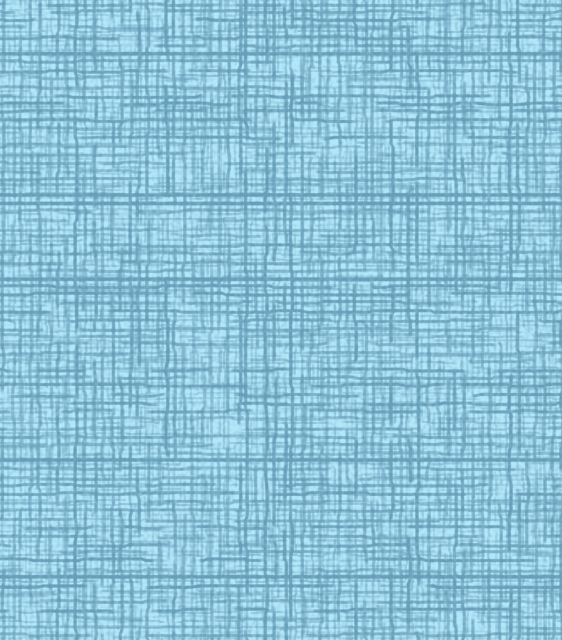
A WebGL 2 fragment shader for this texture:

```glsl
#version 300 es
precision highp float;
// Woven linen crosshatch: straight, broken blue threads over a pale ground.

uniform vec2 u_resolution;
out vec4 fragColor;

const vec3 GROUND_COLOR = vec3(0.70, 0.90, 0.975);
const vec3 THREAD_COLOR = vec3(0.405, 0.625, 0.725);

// Threads per canvas height, and half width as a share of the pitch
const float WEFT_COUNT = 77.0;
const float WARP_COUNT = 71.0;
const float FINE_RATIO = 1.63;
const float COARSE_WIDTH = 0.20;
const float FINE_WIDTH = 0.24;
const float FINE_INK = 0.50;

// Breaks per canvas height along a thread
const float WEFT_BREAKS = 8.0;
const float WARP_BREAKS = 10.0;
const float BOLD_SHARE = 0.08;   // share of unbroken weft threads
const float JITTER = 0.34;       // uneven spacing, in pitches
const float SIDE_STEP = 0.20;    // sudden sideways shift, in pitches
const float MOTTLE_SCALE = 150.0;
const float MOTTLE_INK = 0.34;
const float PATCH_INK = 0.10;

vec2 hash2(vec2 p) {
    vec3 q = fract(p.xyx * vec3(0.1031, 0.1030, 0.0973));
    q += dot(q, q.yzx + 33.33);
    return fract((q.xx + q.yz) * q.zy);
}

float cornerSlope(vec2 cell, vec2 offset) {
    float angle = 6.2832 * hash2(cell).x;
    return dot(vec2(cos(angle), sin(angle)), offset);
}

float gradientNoise(vec2 p) {
    vec2 i = floor(p), f = fract(p);
    vec2 u = f * f * f * (f * (f * 6.0 - 15.0) + 10.0);
    vec2 e = vec2(1.0, 0.0);
    float low = mix(cornerSlope(i, f), cornerSlope(i + e.xy, f - e.xy), u.x);
    float high = mix(cornerSlope(i + e.yx, f - e.yx), cornerSlope(i + e.xx, f - e.xx), u.x);
    return mix(low, high, u.y);
}

// Ink of one set of parallel threads; q.x runs along them, q.y across.
float threads(vec2 q, float count, float width, float breaks, float boldShare, float seed) {
    float across = q.y * count;
    float bare = 1.0;
    for (int i = -1; i <= 1; i++) {
        float row = floor(across) + float(i);
        vec2 rnd = hash2(vec2(row, seed));
        float lane = row * 5.37 + seed;
        float bold = step(1.0 - boldShare, rnd.y);

        // Threads stay straight between short side steps
        float shift = smoothstep(-0.04, 0.04, gradientNoise(vec2(q.x * breaks, lane + 40.3)));
        float center = row + 0.5 + JITTER * (rnd.x - 0.5)
                     + SIDE_STEP * (1.0 - bold) * (shift - 0.5);

        // Bold threads run on; the others stop and start abruptly
        float presence = smoothstep(-0.17, -0.09, gradientNoise(vec2(q.x * breaks, lane)));
        float weight = mix(0.50, 0.92, fract(rnd.y * 7.3));
        float strength = mix(weight * mix(0.10, 1.0, presence), 1.0, bold);

        float d = (across - center) / (width * (1.0 + 0.2 * bold));
        bare *= 1.0 - strength * exp(-d * d * d * d);
    }
    return 1.0 - bare;
}

void main() {
    vec2 p = gl_FragCoord.xy / u_resolution.y;

    // Coarse weave
    float weft = threads(p, WEFT_COUNT, COARSE_WIDTH, WEFT_BREAKS, BOLD_SHARE, 11.0);
    float warp = threads(p.yx, WARP_COUNT, COARSE_WIDTH, WARP_BREAKS, 0.0, 23.0);

    // Fine threads between the coarse ones
    float fineWeft = FINE_INK * threads(p, WEFT_COUNT * FINE_RATIO, FINE_WIDTH,
                                        WEFT_BREAKS * 2.0, 0.0, 37.0);
    float fineWarp = FINE_INK * threads(p.yx, WARP_COUNT * FINE_RATIO, FINE_WIDTH,
                                        WARP_BREAKS * 2.0, 0.0, 51.0);
    float ink = 1.0 - (1.0 - weft) * (1.0 - warp) * (1.0 - fineWeft) * (1.0 - fineWarp);

    // Uneven dye: small mottling and faint patches stretched along the weft
    ink += MOTTLE_INK * gradientNoise(p * MOTTLE_SCALE);
    ink += PATCH_INK * gradientNoise(p * vec2(7.0, 16.0) + 5.2);

    fragColor = vec4(mix(GROUND_COLOR, THREAD_COLOR, clamp(ink, 0.0, 1.0)), 1.0);
}
```
